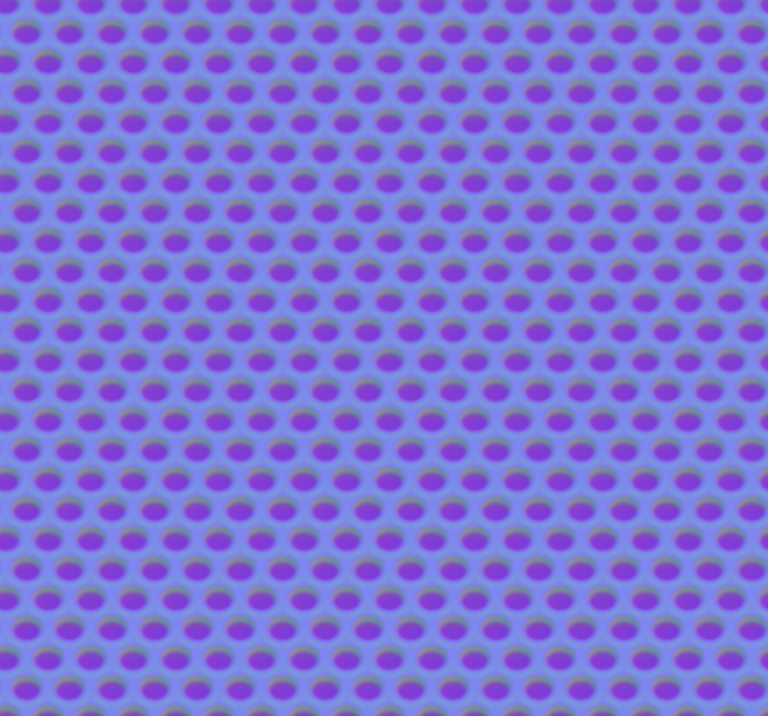
Reproduce this texture map procedurally as a Shadertoy shader.

```glsl
// Tiling normal map of staggered round dimples with soft rims.
const float COLUMNS = 18.0;
const float ROWS = 24.0;                    // even, so the stagger wraps
const float ROW_HEIGHT = 0.70;              // in column widths
const vec2 LATTICE_SHIFT = vec2(0.125, 0.05); // columns right, rows down
const vec2 HOLE_RADIUS = vec2(0.37, 0.31);
const vec2 FLOOR_RADIUS = vec2(0.32, 0.235);
const vec2 FLOOR_OFFSET = vec2(0.0, -0.085);
const float HALO_RADIUS = 1.32;             // in hole radii
const float HALO_WIDTH = 0.22;
const float SIDE_TILT = 0.11;               // red shift from left to right

const vec3 FLAT_COLOR = vec3(0.50, 0.495, 0.97);
const vec3 FLOOR_TOP = vec3(0.50, 0.29, 0.74);
const vec3 FLOOR_BOTTOM = vec3(0.505, 0.235, 0.84);
const vec3 WALL_TOP = vec3(0.48, 0.55, 0.61);
const vec3 WALL_BOTTOM = vec3(0.51, 0.44, 0.84);
const vec3 HALO_TINT = vec3(-0.015, 0.065, -0.08);

// Distance from an ellipse centre, 1 on its outline.
float ellipse(vec2 p, vec2 radius) {
    return length(p / radius);
}

// Lays one dimple over the surface; p is relative to its centre.
vec3 addDimple(vec3 surface, vec2 p) {
    float holeDist = ellipse(p, HOLE_RADIUS);
    float floorDist = ellipse(p - FLOOR_OFFSET, FLOOR_RADIUS);
    float hole = 1.0 - smoothstep(0.72, 1.20, holeDist);
    float bed = 1.0 - smoothstep(0.65, 1.25, floorDist);
    float upper = smoothstep(-0.20, 0.16, p.y);
    float side = clamp(p.x / HOLE_RADIUS.x, -1.0, 1.0);

    // Faint raised lip, strongest below the hole
    float ring = (holeDist - HALO_RADIUS) / HALO_WIDTH;
    surface += HALO_TINT * exp(-ring * ring) * mix(1.0, 0.5, upper);

    // Sloped wall around a tilted floor
    vec3 wallColor = mix(WALL_BOTTOM, WALL_TOP, upper);
    wallColor.r -= SIDE_TILT * side;
    vec3 floorColor = mix(FLOOR_BOTTOM, FLOOR_TOP, smoothstep(-0.08, 0.10, p.y));
    floorColor.r -= 0.4 * SIDE_TILT * side;
    return mix(surface, mix(wallColor, floorColor, bed), hole);
}

void mainImage(out vec4 fragColor, in vec2 fragCoord) {
    vec2 uv = fragCoord / iResolution.xy;
    vec2 lattice = vec2(uv.x * COLUMNS, (1.0 - uv.y) * ROWS) - LATTICE_SHIFT;
    float nearestRow = floor(lattice.y + 0.5);

    // Nearest dimple of each neighbouring row
    vec3 color = FLAT_COLOR;
    for (int i = -1; i <= 1; i++) {
        float row = nearestRow + float(i);
        float stagger = 0.5 * mod(row, 2.0);
        vec2 p = vec2(fract(lattice.x - stagger + 0.5) - 0.5,
                      (row - lattice.y) * ROW_HEIGHT);
        color = addDimple(color, p);
    }
    fragColor = vec4(color, 1.0);
}
```
